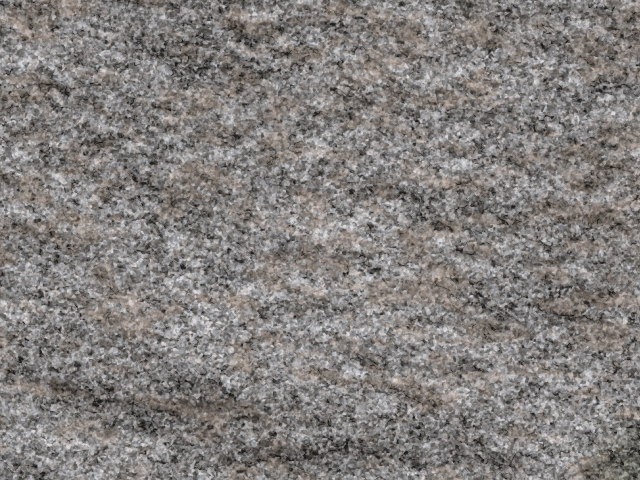
Write a WebGL 2 fragment shader that draws this texture.

```glsl
#version 300 es
precision highp float;

uniform vec2 u_resolution;
out vec4 fragColor;

float hash(vec2 p) {
    return fract(sin(dot(p, vec2(12.99, 78.23))) * 43758.5);
}

float valueNoise(vec2 p) {
    vec2 cell = floor(p);
    vec2 f = fract(p);
    f = f * f * (3.0 - 2.0 * f);
    float low = mix(hash(cell), hash(cell + vec2(1.0, 0.0)), f.x);
    float high = mix(hash(cell + vec2(0.0, 1.0)), hash(cell + 1.0), f.x);
    return mix(low, high, f.y);
}

float fbm(vec2 p, int octaves) {
    float sum = 0.0, total = 0.0, amplitude = 1.0;
    for (int i = 0; i < octaves; i++) {
        sum += amplitude * valueNoise(p);
        total += amplitude;
        amplitude *= 0.6;
        p = mat2(1.6, 1.2, -1.2, 1.6) * p + 17.3;
    }
    return sum / total;
}

// Soft-edged Voronoi crystals: x = brightness, y = hue shift
vec2 crystals(vec2 p, float sharpness, float seed) {
    vec2 cell = floor(p);
    vec2 sum = vec2(0.0);
    float total = 0.0;
    for (int y = -1; y <= 1; y++) {
        for (int x = -1; x <= 1; x++) {
            vec2 id = cell + vec2(x, y);
            vec2 center = id + vec2(hash(id + seed), hash(id + seed + 31.7));
            float weight = exp(-sharpness * length(p - center));
            sum += weight * vec2(hash(id + seed + 57.1), hash(id + seed + 83.9));
            total += weight;
        }
    }
    return sum / total;
}

// Rough shelves lit from above, stretched sideways
float relief(vec2 p, float scale, float stepSize) {
    vec2 stretch = scale * vec2(0.45, 1.0);
    float here = fbm(p * stretch, 3);
    float above = fbm((p + vec2(0.0, stepSize)) * stretch, 3);
    return here - above;
}

// Shaded underside of a sloping ledge
float ledgeShadow(vec2 p, float height, float slope, float width) {
    float wobble = 0.07 * (fbm(p * vec2(5.0, 3.0), 3) - 0.5);
    float d = p.y - height + slope * p.x + wobble;
    return exp(-d * d / (width * width));
}

vec3 stoneColor(float value, float warmth, float hue) {
    vec3 color = value * mix(vec3(1.02, 0.99, 0.965), vec3(1.0, 0.992, 1.003),
                             smoothstep(0.25, 0.7, value));
    color *= mix(vec3(1.0), vec3(1.06, 0.985, 0.92), warmth);
    return color * (1.0 + (hue - 0.5) * vec3(0.04, 0.0, -0.04));
}

void main() {
    vec2 p = gl_FragCoord.xy / u_resolution.y;
    float aspect = u_resolution.x / u_resolution.y;
    vec2 slanted = vec2(p.x, p.y + 0.12 * p.x);

    // Mineral grains in two sizes
    vec2 warp = 0.006 * vec2(valueNoise(p * 110.0), valueNoise(p * 110.0 + 41.0));
    vec2 coarse = crystals((p + warp) * vec2(145.0, 165.0), 9.0, 3.0);
    vec2 fine = crystals(p * 250.0, 8.0, 11.0);
    float grain = 0.34 * (coarse.x - 0.5) + 0.25 * (fine.x - 0.5);

    // Small weathered patches with a flatter surface
    float patches = fbm(slanted * vec2(14.0, 30.0) + 5.0, 4);
    float regions = fbm(p * 2.6 + 23.0, 2);
    float warmth = smoothstep(0.48, 0.74, patches + 0.25 * (regions - 0.5));
    grain *= 1.0 - 0.3 * warmth;

    // Thin dark seams between grain clusters
    float clusters = fbm(slanted * vec2(44.0, 66.0) + 9.0, 3);
    float seamNoise = fbm((slanted + warp) * vec2(62.0, 85.0) + 61.0, 2);
    float seam = 1.0 - smoothstep(0.02, 0.10, abs(seamNoise - 0.5));
    float pits = seam * smoothstep(0.46, 0.66, clusters) * (1.0 - 0.5 * coarse.x);

    // Broad light, shelves and ledges
    float broad = fbm(slanted * vec2(2.5, 5.0) + 2.0, 3) - 0.5;
    float shelves = 0.26 * relief(slanted, 15.0, 0.022)
                  + 0.25 * relief(slanted + 7.0, 36.0, 0.010);
    float ledge = ledgeShadow(p, 0.22, 0.29, 0.03) * smoothstep(1.0, 0.3, p.x)
                + 0.7 * ledgeShadow(p, 0.05, 0.01, 0.022) * smoothstep(0.4, 0.7, p.x);
    float corner = smoothstep(0.16, 0.02, length(p - vec2(aspect, 0.0)));
    float topShade = smoothstep(0.65, 1.0, p.y);

    float value = 0.537 + grain + shelves + 0.17 * broad;
    value -= 0.26 * (clusters - 0.5) + 0.19 * pits + 0.03 * warmth;
    value -= 0.12 * ledge + 0.12 * corner + 0.035 * topShade;
    value = clamp(value, 0.12, 0.86);

    vec3 color = stoneColor(value, 0.75 * warmth, coarse.y);
    color = mix(color, color * vec3(0.95, 1.0, 0.89), 0.5 * corner);
    fragColor = vec4(color, 1.0);
}
```
